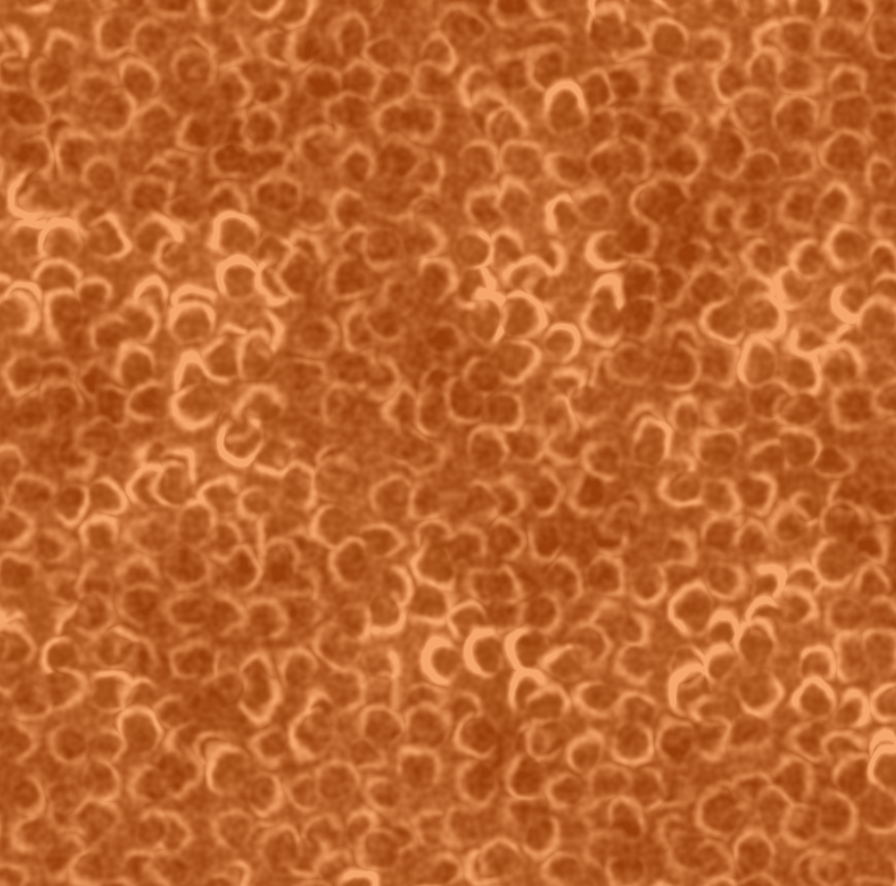
This texture is drawn by a Shadertoy shader. Its source:

```glsl
const float CELLS_PER_HEIGHT = 21.5;
const float TAU = 6.2831853;

const vec3 RUST  = vec3(0.645, 0.292, 0.082);
const vec3 PEACH = vec3(0.945, 0.625, 0.395);
const vec3 OCHRE = vec3(0.66, 0.34, 0.10);

vec2 hash2(vec2 p) {
    vec3 q = fract(p.xyx * vec3(0.1031, 0.1030, 0.0973));
    q += dot(q, q.yzx + 33.33);
    return fract((q.xx + q.yz) * q.zy);
}

vec2 gradientAt(vec2 corner) {
    float angle = TAU * hash2(corner + 71.0).x;
    return vec2(cos(angle), sin(angle));
}

// Gradient noise, roughly -0.7 to 0.7
float gradientNoise(vec2 p) {
    vec2 i = floor(p), f = fract(p);
    vec2 u = f * f * f * (f * (f * 6.0 - 15.0) + 10.0);
    vec2 e = vec2(1.0, 0.0);
    float a = dot(gradientAt(i), f);
    float b = dot(gradientAt(i + e.xy), f - e.xy);
    float c = dot(gradientAt(i + e.yx), f - e.yx);
    float d = dot(gradientAt(i + e.xx), f - e.xx);
    return mix(mix(a, b, u.x), mix(c, d, u.x), u.y);
}

float softLine(float dist, float width) {
    return exp(-dist * dist / (width * width));
}

// Large patches where the rims catch more light
float glowPatch(vec2 p) {
    float n = gradientNoise(p * 0.23 + 5.3) + 0.5 * gradientNoise(p * 0.47 + 19.0);
    return smoothstep(-0.06, 0.42, n);
}

// Rim of one cup, brightest on the side it faces
float crescent(vec2 p, float radius, vec2 facing, float width) {
    float dist = length(p);
    float side = 0.5 + 0.5 * dot(p / max(dist, 0.001), facing);
    float arc = mix(0.15, 1.0, smoothstep(0.1, 0.75, side));
    return arc * softLine(dist - radius, width * mix(0.8, 1.15, side));
}

// Overlapping cups, painted from top to bottom: x = rim light, y = hollow shade
vec2 cupLayer(vec2 p) {
    vec2 cell = floor(p);
    float light = 0.0, shade = 0.0;
    for (int j = 1; j >= -1; j--) {
        for (int i = -1; i <= 1; i++) {
            vec2 id = cell + vec2(i, j);
            vec2 place = hash2(id);
            vec2 trait = hash2(id + 37.0);
            vec2 center = id + 0.5 + 0.7 * (place - 0.5);
            vec2 q = p - center;
            float stretch = 1.0 + 0.24 * (trait.x - 0.5);
            q *= vec2(stretch, 1.0 / stretch);

            float radius = mix(0.38, 0.52, place.y);
            float angle = TAU * 0.25 + (trait.y - 0.5) * 5.0;
            vec2 facing = vec2(cos(angle), sin(angle));
            float power = mix(0.36, 0.62, trait.x)
                        + glowPatch(center) * mix(0.2, 0.6, place.x);

            float inside = 1.0 - smoothstep(radius - 0.16, radius + 0.02, length(q));
            light *= 1.0 - 0.55 * inside;
            light = max(light, power * crescent(q, radius, facing, 0.125));
            shade = max(shade, inside);
        }
    }
    return vec2(light, shade);
}

void mainImage(out vec4 fragColor, in vec2 fragCoord) {
    vec2 p = fragCoord / iResolution.y * CELLS_PER_HEIGHT;

    // Slight wobble keeps the rims from being perfect circles
    vec2 wobble = vec2(gradientNoise(p * 1.5), gradientNoise(p * 1.5 + 43.0));
    vec2 cups = cupLayer(p + 0.2 * wobble);

    // Soft mottling and broad drifts of brightness
    float mottle = 0.27 * gradientNoise(p * 2.6 + 11.0)
                 + 0.24 * gradientNoise(p * 5.0 + 29.0);
    float drift = 0.24 * gradientNoise(p * 0.28 + 61.0)
                + 0.12 * gradientNoise(p * 0.8 + 83.0);
    float glow = glowPatch(p);

    float tone = 0.14 + cups.x * 1.08 - 0.11 * cups.y + 0.10 * glow + mottle + drift;
    vec3 color = mix(RUST, PEACH, clamp(tone, -0.14, 1.08));

    // Gaps among the bright rims turn ochre
    float gap = glow * (1.0 - smoothstep(0.1, 0.45, tone));
    color = mix(color, OCHRE, 0.35 * gap);

    fragColor = vec4(color, 1.0);
}
```
